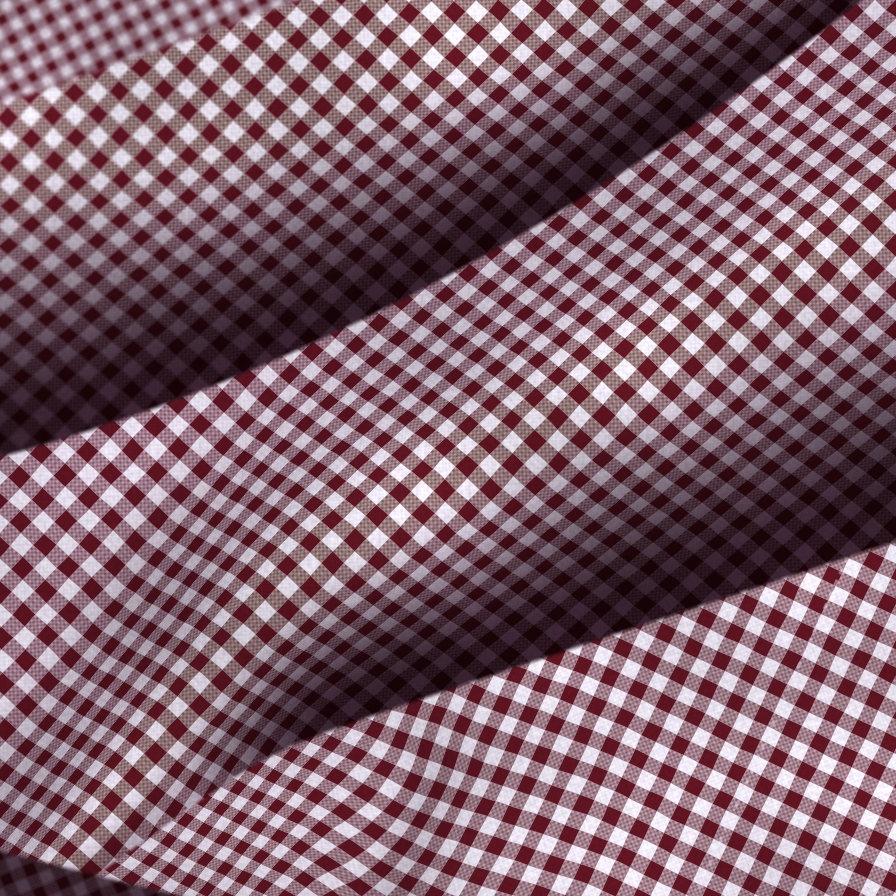
Give the GLSL for this texture, as a Shadertoy shader.

```glsl
const vec3 WHITE = vec3(0.93, 0.91, 0.96);
const vec3 MAROON = vec3(0.37, 0.08, 0.13);
const vec3 MAUVE = vec3(0.64, 0.50, 0.56);
const vec3 TAUPE = vec3(0.58, 0.47, 0.47);
const vec3 SHADOW = vec3(0.24, 0.15, 0.20);
const vec2 ACROSS = vec2(-0.5, 0.87); // perpendicular to the folds
const float PERIOD = 0.0355;
const float THREADS = 6.0;            // visible threads per check
const float WEAVE_ANGLE = 0.82;

vec2 hashGradient(vec2 cell) {
    float a = 6.2832 * fract(sin(dot(cell, vec2(127.1, 311.7))) * 43758.5);
    return vec2(cos(a), sin(a));
}

float gradientNoise(vec2 p) {
    vec2 i = floor(p), f = p - i, e = vec2(1.0, 0.0);
    vec2 s = f * f * f * (f * (f * 6.0 - 15.0) + 10.0);
    float low = mix(dot(hashGradient(i), f), dot(hashGradient(i + e.xy), f - e.xy), s.x);
    float high = mix(dot(hashGradient(i + e.yx), f - e.yx), dot(hashGradient(i + e.xx), f - e.xx), s.x);
    return mix(low, high, s.y);
}

vec2 rotate(vec2 p, float a) {
    float c = cos(a), s = sin(a);
    return vec2(c * p.x + s * p.y, c * p.y - s * p.x);
}

float softMax(float a, float b, float k) {
    return 0.5 * (a + b + sqrt((a - b) * (a - b) + k * k));
}

float stripe(float x, float soft) {
    return 1.0 - smoothstep(-soft, soft, abs(fract(x) - 0.5) - 0.25);
}

// Two crossing sets of stripes; single layers show a dotted weave
vec3 gingham(vec2 p, float angle, float period, float soft, float px, float warmth) {
    vec2 g = rotate(p, angle) / period;
    g += 0.05 * vec2(gradientNoise(p * 30.0), gradientNoise(p * 30.0 + 17.0));
    float w = min(soft + 0.7 * px / period, 0.25);
    float a = stripe(g.x, w), b = stripe(g.y, w);
    float single = a + b - 2.0 * a * b;
    float detail = 1.0 - smoothstep(0.3, 0.7, px * THREADS / period);
    detail *= 1.0 - smoothstep(0.03, 0.12, soft);
    vec2 thread = sin(6.2832 * THREADS * g);
    float weave = thread.x * thread.y + 0.3 * mix(thread.x, thread.y, a);
    vec3 col = mix(WHITE, mix(MAUVE, TAUPE, warmth), single);
    col = mix(col, MAROON, a * b);
    return col * (1.0 + detail * weave * mix(0.03, 0.22, single));
}

vec3 shade(vec3 col, float light) {
    return col * mix(SHADOW, vec3(1.0), clamp(light, 0.0, 1.0));
}

// Fold outlines as heights over x
float upperEdge(float x) { return 0.49 + 0.27 * x + 0.27 * x * x; }
float lowerEdge(float x) { return 0.066 + 0.33 * x - 0.4 * softMax(0.3 - x, 0.0, 0.05); }
float ridgeLine(float x) { return 0.186 + 0.58 * x - 0.9 * softMax(0.3 - x, 0.0, 0.06); }

// Upper fold, falling into deep shade at its lower edge
vec3 upperFold(vec2 p, float px) {
    float w = (p.y - upperEdge(p.x)) / (0.32 - 0.17 * p.x);
    vec2 q = p - ACROSS * 0.05 * (1.0 - smoothstep(0.0, 1.0, w));
    float blur = 0.07 * (1.0 - smoothstep(0.0, 0.6, p.x));
    vec3 col = gingham(q + 0.011, WEAVE_ANGLE, PERIOD, blur, px, smoothstep(0.6, 1.0, w));
    return shade(col, smoothstep(0.08, 1.08, w));
}

// Middle fold: lit trough, warm ridge, shaded underside
vec3 middleFold(vec2 p, float open, float px) {
    float ridge = ridgeLine(p.x), edge = lowerEdge(p.x);
    float s = p.y - ridge;
    float t = (p.y - edge) / max(ridge - edge, 0.05);
    float under = (1.0 - smoothstep(0.0, 0.8, t)) * open;
    vec2 q = p + ACROSS * (0.08 * smoothstep(0.0, 0.25, s) - 0.08 * under);
    float crest = exp(-s * s * 200.0);
    float trough = smoothstep(0.02, 0.12, s) * (1.0 - smoothstep(0.16, 0.34, s));
    float light = mix(0.85, smoothstep(0.1, 0.98, t), max(open, 0.25));
    vec3 col = gingham(q, WEAVE_ANGLE, PERIOD * 1.02, 0.0, px, crest);
    return shade(col, light - 0.2 * trough);
}

// Flat lower cloth, gathered on the left, with a crease and a stitched seam
vec3 lowerCloth(vec2 p, float open, float px) {
    vec2 pivot = vec2(0.3, 0.15);
    float turn = 0.3 * smoothstep(0.2, 0.7, p.x);
    float gather = 1.0 - smoothstep(0.3, 0.52, p.x);
    float crease = p.x - 0.46 + 0.35 * abs(p.y - 0.14);
    float bump = exp(-crease * crease * 220.0) * (1.0 - smoothstep(0.1, 0.24, p.y));
    vec2 q = pivot + rotate(p - pivot, turn) + ACROSS * (0.02 * bump - 0.09 * open);
    q.y += 0.45 * gather * (p.y - 0.1);
    vec3 col = gingham(q, WEAVE_ANGLE, PERIOD * 0.98, 0.0, px, 0.3);
    vec2 seam = rotate(p - vec2(0.79, 0.03), 1.15);
    float stitch = 1.0 - smoothstep(0.001, 0.001 + 1.5 * px, abs(seam.y));
    col = mix(col, WHITE, 0.4 * stitch * stripe(seam.x * 70.0, 0.1));
    return shade(col, 0.98 - 0.15 * gather - 0.25 * bump * smoothstep(-0.03, 0.05, crease));
}

void mainImage(out vec4 fragColor, in vec2 fragCoord) {
    float px = 1.0 / iResolution.y, rim = 0.003 + px;
    vec2 p = fragCoord * px;
    float open = smoothstep(0.12, 0.38, p.x);
    // Layers from the lower cloth upwards
    vec3 col = lowerCloth(p, open, px);
    col = mix(col, middleFold(p, open, px), smoothstep(-rim, rim, p.y - lowerEdge(p.x)));
    col = mix(col, upperFold(p, px), smoothstep(-rim, rim, p.y - upperEdge(p.x)));
    // Blurred cloth behind the top left, dark cloth under the bottom left
    vec3 distant = shade(gingham(p, 0.5, PERIOD * 0.68, 0.16, px, 0.0), 0.82);
    col = mix(col, distant, smoothstep(-0.006, 0.006, p.y - 0.883 - 0.35 * p.x));
    vec3 beneath = shade(gingham(p, 0.4, PERIOD * 0.8, 0.08, px, 0.0), 0.1);
    col = mix(col, beneath, smoothstep(-rim, rim, 0.05 - 0.25 * p.x - p.y));
    col *= 1.0 + 0.16 * gradientNoise(p * 5.0) + 0.09 * gradientNoise(p * 190.0);
    fragColor = vec4(clamp(col, 0.0, 1.0), 1.0);
}
```
